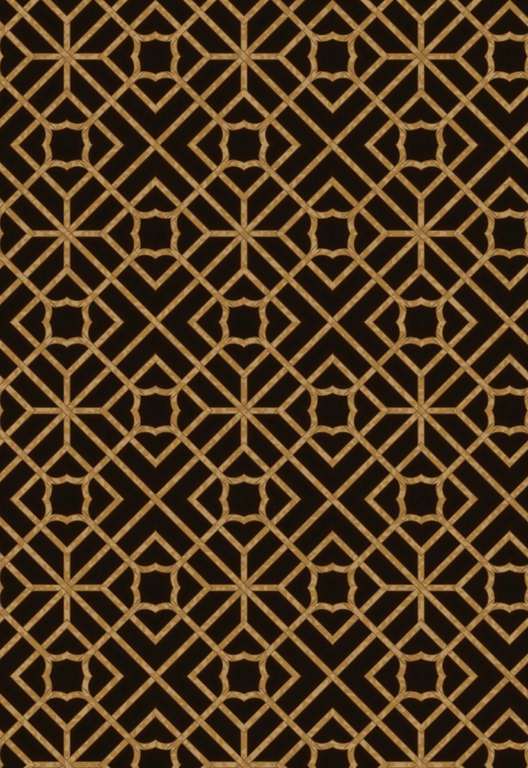
Write a Shadertoy shader that draws this pattern.

```glsl
#define REPEATS_DOWN 4.337
#define STAR_ORIGIN vec2(0.378, 0.018)
#define HALF_WIDTH 0.0195
#define DIAMOND_RADIUS 0.297
#define ARC_CENTER vec2(0.213, 0.06)
#define ARC_RADIUS 0.11
#define GRAIN_SCALE 300.0
#define BLACK vec3(0.085, 0.06, 0.04)
#define UMBER vec3(0.13, 0.065, 0.02)
#define BRONZE vec3(0.45, 0.32, 0.17)
#define GOLD vec3(0.65, 0.48, 0.25)
#define PALE_GOLD vec3(0.72, 0.58, 0.39)

float hash(vec2 p) {
    vec3 q = fract(vec3(p.xyx) * 0.1031);
    q += dot(q, q.yzx + 33.33);
    return fract((q.x + q.y) * q.z);
}

float noise(vec2 p) {
    vec2 i = floor(p), f = fract(p);
    f = f * f * (3.0 - 2.0 * f);
    return mix(mix(hash(i), hash(i + vec2(1, 0)), f.x),
               mix(hash(i + vec2(0, 1)), hash(i + vec2(1, 1)), f.x), f.y);
}

// Distance to diagonals spaced half a tile apart along s
float diagonals(float s) {
    return abs(fract(2.0 * s + 0.5) - 0.5) * 0.5 * sqrt(0.5);
}

// Larger component first: folds across the diagonal
vec2 foldDiagonal(vec2 p) {
    return vec2(max(p.x, p.y), min(p.x, p.y));
}

void mainImage(out vec4 fragColor, in vec2 fragCoord) {
    vec2 uv = fragCoord / iResolution.y;
    float pixel = REPEATS_DOWN / iResolution.y;
    vec2 tile = fract(uv * REPEATS_DOWN - STAR_ORIGIN + 0.5) - 0.5;

    // Fold the tile so that one medallion, at (0.5, 0), stands for all
    vec2 folded = foldDiagonal(abs(tile));
    vec2 medallion = foldDiagonal(abs(folded - vec2(0.5, 0.0)));

    // Scalloped medallion; the lattice is left open inside it
    float arc = length(medallion - ARC_CENTER) - ARC_RADIUS;
    float scallop = max(abs(arc), medallion.x - 0.124);
    float opening = min(arc, 0.14 - medallion.x);

    float diamond = abs(medallion.x + medallion.y - DIAMOND_RADIUS) * sqrt(0.5);
    float starArm = max(folded.y, folded.x - (0.5 - DIAMOND_RADIUS));
    float rising = max(diagonals(tile.x - tile.y), opening);
    float falling = max(diagonals(tile.x + tile.y), opening);
    float strips[5] = float[5](starArm, diamond, scallop, rising, falling);

    // Dark ground, warmer beside the strips
    float nearest = 1.0;
    for (int i = 0; i < 5; i++) nearest = min(nearest, strips[i]);
    float grain = noise(uv * GRAIN_SCALE);
    float warmth = 1.0 - smoothstep(0.03, 0.055, nearest + 0.02 * (grain - 0.5));
    vec3 color = mix(BLACK, UMBER, warmth) * (0.9 + 0.2 * grain);

    // Flecked gilt, with slow tonal drift
    float fleck = smoothstep(0.4, 0.7, noise(uv * GRAIN_SCALE * 0.8 + 57.0));
    float drift = noise(uv * 40.0);
    vec3 gilt = mix(GOLD, PALE_GOLD, fleck) * (0.96 + 0.05 * drift + 0.07 * (grain - 0.5));

    // Overlay the strips; their dark rims mark the crossings
    float softness = max(pixel, 0.008);
    for (int i = 0; i < 5; i++) {
        float depth = HALF_WIDTH - strips[i];
        float cover = clamp(0.5 + depth / softness, 0.0, 1.0);
        vec3 strip = mix(BRONZE, gilt, smoothstep(0.0, 0.009, depth));
        color = mix(color, strip, cover);
    }
    fragColor = vec4(color, 1.0);
}
```
